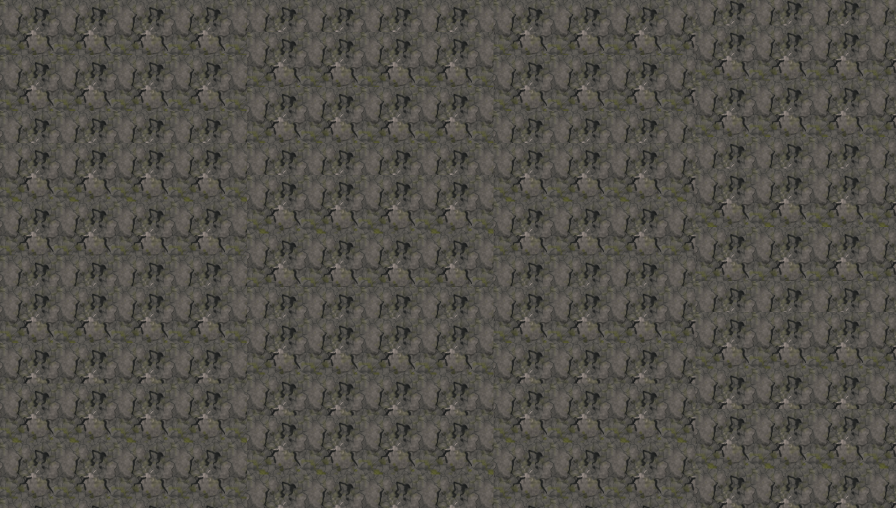
This texture is drawn by a Shadertoy shader. Its source:

```glsl
// Weathered rock ground: one cracked, mossy tile repeated in four offset blocks of cropped rows.

const vec2 REPEATS = vec2(15.67, 8.95);          // tiles across and down the canvas
const vec4 BLOCK_START = vec4(0.0, 4.32, 8.63, 12.16);
const vec4 BLOCK_DROP = vec4(0.0, 0.56, 0.0, 0.45);
const float TOP_CROP = 0.56;                     // height of the row above a dropped block
const float ROW_START[11] = float[11](0.0, 0.97, 1.96, 2.52, 3.55, 4.50, 5.05, 6.04, 6.76, 7.80, 8.78);

const vec3 CREVICE = vec3(0.14, 0.15, 0.15);
const vec3 SHADE = vec3(0.225, 0.22, 0.21);
const vec3 STONE = vec3(0.43, 0.415, 0.39);
const vec3 BOULDER = vec3(0.405, 0.38, 0.36);
const vec3 MOSS = vec3(0.33, 0.34, 0.13);
const vec3 CHIP = vec3(0.72, 0.66, 0.63);

const float BOULDER_COVER = 0.7;
const float MOSS_COVER = 0.7;
const float CRACK_WIDTH = 0.013;
const vec2 STAR = vec2(0.58, 0.58);              // centre of the splintered chip
const float STAR_RADIUS = 0.20;
const float STAR_RAYS = 7.0;
const int SAMPLES = 2;                           // per axis, for smooth edges

// Boulders: centre, radii. Tile coordinates run right and down.
const vec4 BOULDERS[4] = vec4[4](
    vec4(0.19, 0.36, 0.14, 0.25), vec4(0.63, 0.75, 0.23, 0.19),
    vec4(0.93, 0.48, 0.08, 0.16), vec4(0.46, 0.20, 0.10, 0.13));

// Deep cracks: end points
const vec4 CRACKS[8] = vec4[8](
    vec4(0.36, 0.76, 0.55, 0.62), vec4(0.40, 0.62, 0.47, 0.68),
    vec4(0.45, 0.69, 0.47, 0.82), vec4(0.66, 0.14, 0.80, 0.19),
    vec4(0.80, 0.19, 0.74, 0.42), vec4(0.66, 0.14, 0.60, 0.40),
    vec4(0.35, 0.28, 0.33, 0.55), vec4(0.86, 0.64, 0.91, 0.88));

float hash(vec2 p) {
    vec3 q = fract(p.xyx * 0.1031);
    q += dot(q, q.yzx + 33.33);
    return fract((q.x + q.y) * q.z);
}

// Lattice values wrap across the tile
float lattice(vec2 cell, float cells) {
    return hash(vec2(mod(cell.x, cells), cell.y) + cells * 3.7);
}

float noise(vec2 p, float cells) {
    p *= cells;
    vec2 i = floor(p), f = fract(p);
    f = f * f * (3.0 - 2.0 * f);
    return mix(mix(lattice(i, cells), lattice(i + vec2(1, 0), cells), f.x),
               mix(lattice(i + vec2(0, 1), cells), lattice(i + vec2(1, 1), cells), f.x), f.y);
}

float segment(vec2 p, vec2 a, vec2 b) {
    vec2 ab = b - a;
    return length(p - a - ab * clamp(dot(p - a, ab) / dot(ab, ab), 0.0, 1.0));
}

// Gap to the nearest border between loose stones (x) and the stone's tone (y)
vec2 stones(vec2 p, float cells) {
    p *= cells;
    vec2 base = floor(p);
    float near = 9.0, second = 9.0, tone = 0.0;
    for (int y = -1; y <= 1; y++)
    for (int x = -1; x <= 1; x++) {
        vec2 cell = base + vec2(x, y);
        vec2 jitter = vec2(lattice(cell, cells), lattice(cell + 17.0, cells));
        float d = length(cell + jitter - p);
        second = min(second, max(near, d));
        if (d < near) { near = d; tone = jitter.x; }
    }
    return vec2(second - near, tone);
}

vec3 rockTile(vec2 p) {
    vec2 warp = vec2(noise(p, 8.0), noise(p + 0.37, 8.0)) - 0.5;
    vec2 rough = vec2(noise(p, 19.0), noise(p + 0.61, 19.0)) - 0.5;
    vec2 q = p + 0.09 * warp + 0.05 * rough;
    float grain = noise(p, 14.0) * 0.3 + noise(p, 24.0) * 0.4 + noise(p, 41.0) * 0.3;

    // Loose stones
    vec2 stone = stones(q * vec2(1.0, 0.8), 8.0);
    vec3 color = mix(SHADE, STONE, 0.85 * grain + 0.25 * stone.y + 0.02);
    color = mix(CREVICE, color, 0.6 + 0.4 * smoothstep(0.0, 0.2, stone.x));

    // Worn boulders with a broken dark foot
    for (int i = 0; i < BOULDERS.length(); i++) {
        vec2 d = q - BOULDERS[i].xy;
        d.x -= round(d.x);
        d /= BOULDERS[i].zw;
        float r = length(d);
        float foot = smoothstep(0.2, 0.0, abs(r - 1.05)) * smoothstep(-0.3, 0.8, d.x + d.y);
        color *= 1.0 - 0.4 * foot * smoothstep(0.3, 0.6, grain);
        vec3 face = BOULDER * (0.72 + 0.56 * grain - 0.05 * (d.x + d.y));
        color = mix(color, face, BOULDER_COVER * smoothstep(1.05, 0.75, r));
    }

    // Moss tufts, thicker along the foot of the tile
    float bed = 0.3 + 0.7 * smoothstep(0.72, 0.9, p.y);
    float tuft = smoothstep(0.52, 0.8, 0.5 * noise(p + 0.2, 9.0) + 0.5 * noise(p + 0.7, 18.0));
    color = mix(color, MOSS * (0.55 + 0.8 * grain), MOSS_COVER * bed * tuft);

    // Deep cracks of uneven width
    for (int i = 0; i < CRACKS.length(); i++) {
        float d = segment(q, CRACKS[i].xy, CRACKS[i].zw);
        float width = CRACK_WIDTH * (0.4 + 1.3 * noise(p + 0.45, 11.0));
        color = mix(color, CREVICE * 0.7, 0.8 * smoothstep(width * 2.2, width * 0.5, d));
    }

    // Pale splinters around the chip
    vec2 s = p + 0.06 * rough - STAR;
    float r = length(s) / STAR_RADIUS;
    float ray = smoothstep(0.2, 0.95, cos(atan(s.y, s.x) * STAR_RAYS + 6.0 * warp.x));
    float splinter = ray * smoothstep(1.0, 0.25, r) * smoothstep(0.25, 0.7, grain);
    float chip = max(splinter, 0.8 * smoothstep(0.3, 0.1, r));
    return mix(color, CHIP, 0.75 * chip);
}

// Finds the block and cropped row, then draws the tile there
vec3 ground(vec2 p) {
    int block = 0;
    for (int i = 1; i < 4; i++) if (p.x >= BLOCK_START[i]) block = i;
    p -= vec2(BLOCK_START[block], BLOCK_DROP[block]);
    float row = -TOP_CROP;
    for (int i = 0; i < ROW_START.length(); i++) if (p.y >= ROW_START[i]) row = ROW_START[i];
    return rockTile(vec2(fract(p.x), p.y - row));
}

void mainImage(out vec4 fragColor, in vec2 fragCoord) {
    vec3 sum = vec3(0.0);
    for (int i = 0; i < SAMPLES * SAMPLES; i++) {
        vec2 offset = (vec2(i % SAMPLES, i / SAMPLES) + 0.5) / float(SAMPLES) - 0.5;
        vec2 uv = (fragCoord + offset) / iResolution.xy;
        sum += ground(vec2(uv.x, 1.0 - uv.y) * REPEATS);
    }
    fragColor = vec4(sum / float(SAMPLES * SAMPLES), 1.0);
}
```
